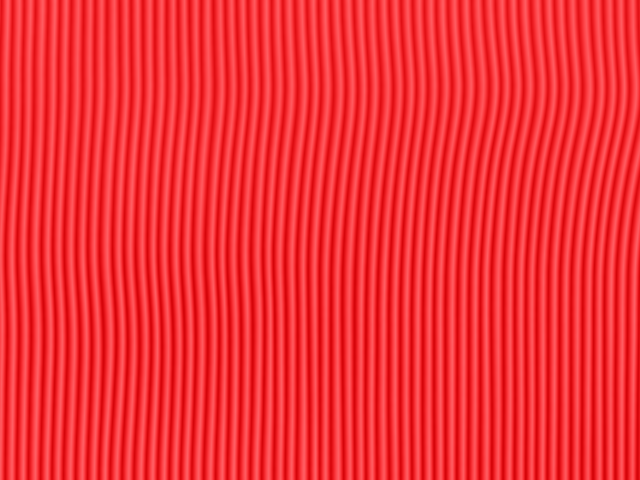
Give the GLSL for this texture, as a WebGL 2 fragment shader.

```glsl
#version 300 es
precision highp float;
// Soft red vertical ribs that lean gently to the left on their way down.
// A bent horizontal coordinate is repeated with fract, each rib is shaded as
// a lopsided ridge, and slow noise varies the widths, bends and tones.

#define RIBS 54.2          // repeats across
#define CREST 0.58         // place of the highlight within a rib
#define LEAN_LEFT 0.010    // sideways drift at the left edge
#define LEAN_RIGHT 0.035   // sideways drift at the right edge
#define WIDTH_JITTER 0.16  // unevenness of the rib widths, in ribs
#define WAVER 0.0035       // small wandering of the ribs
#define TONE_JITTER 0.09   // brightness change between ribs
#define GRAIN 0.025        // fine surface mottling

uniform vec2 u_resolution;
out vec4 fragColor;

float hash(vec2 p) {
  return fract(sin(dot(p, vec2(127.1, 311.7))) * 43758.5453);
}

float noise(vec2 p) {
  vec2 cell = floor(p);
  vec2 f = fract(p);
  f = f * f * (3.0 - 2.0 * f);
  float low = mix(hash(cell), hash(cell + vec2(1, 0)), f.x);
  float high = mix(hash(cell + vec2(0, 1)), hash(cell + vec2(1, 1)), f.x);
  return mix(low, high, f.y);
}

float bump(float x, float center, float width) {
  float d = (x - center) / width;
  return exp(-d * d);
}

// Horizontal coordinate in which every rib is straight.
float straighten(vec2 uv) {
  float drop = 1.0 - smoothstep(0.42, 0.84, uv.y);
  float lean = mix(LEAN_LEFT, LEAN_RIGHT, uv.x * uv.x) * drop;
  float shoulder = 0.008 * uv.x * bump(uv.y, 0.80, 0.11);
  float belly = 0.007 * bump(uv.y, 0.30, 0.13) * bump(uv.x, 0.2, 0.16);
  float waver = WAVER * (noise(uv * vec2(5.0, 6.0) + 7.0) - 0.5);
  return uv.x + lean - shoulder - belly + waver;
}

// Height of one rib: dark groove at 0 and 1, rounded crest between.
float ridge(float t) {
  float slope = min(t / CREST, (1.0 - t) / (1.0 - CREST));
  return mix(slope, smoothstep(0.0, 1.0, slope), 0.45);
}

// Deep red to light coral; red saturates before green and blue.
vec3 ribColor(float light) {
  float red = 1.0 - 0.16 * pow(1.0 - light, 2.4);
  float green = 0.02 + 0.345 * light;
  return vec3(red, green, green + 0.018);
}

void main() {
  vec2 uv = gl_FragCoord.xy / u_resolution;

  // Repeat, with slightly uneven widths.
  float phase = straighten(uv) * RIBS;
  phase += WIDTH_JITTER * (noise(vec2(phase * 0.7, uv.y * 2.5)) - 0.5);
  float rib = floor(phase);
  float light = ridge(fract(phase));

  // Tone differs by rib and along it, fading out in the grooves.
  float tone = noise(vec2(rib * 3.7, uv.y * 5.0)) - 0.5;
  light += TONE_JITTER * tone * light;

  // Broad lighting: softer grooves above, deeper shade towards the foot.
  light = mix(light, 0.56, 0.16 * smoothstep(0.35, 0.85, uv.y));
  light += 0.06 * (uv.y - 0.45);
  light += 0.08 * (noise(uv * vec2(4.0, 3.0) + 21.0) - 0.5);
  light += GRAIN * (noise(uv * vec2(160.0, 90.0)) - 0.5);

  fragColor = vec4(ribColor(clamp(light, 0.0, 1.0)), 1.0);
}
```
